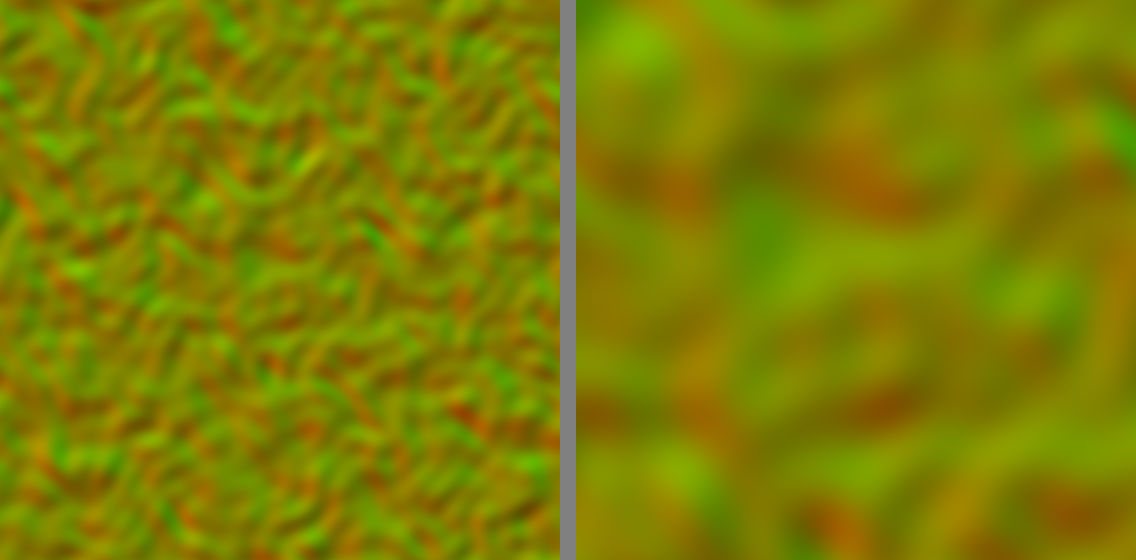
Left: the whole. Right: its middle third, enlarged.
A WebGL 1 fragment shader for this texture:

```glsl
precision highp float;
// Mottled olive, green and rust texture: the slopes of a rippled surface shown as red and green.

uniform vec2 u_resolution;

float hash(float n) {
  return fract(sin(n * 12.9898 + 4.137) * 4375.8545);
}

// Gentle bending of the plane, so that ripples curve and break up
vec2 warp(vec2 p) {
  vec2 bend = sin(p.yx * vec2(17.0, 21.0) + vec2(1.3, 4.1))
            + sin(p.yx * vec2(39.0, 33.0) + p * 14.0 + vec2(5.2, 0.7)) * 0.6;
  return p + bend * 0.008;
}

// Summed slope of many sine ripples with evenly spread directions and wavelengths
vec2 surfaceSlope(vec2 p) {
  vec2 slope = vec2(0.0);
  for (int i = 0; i < 64; i++) {
    float n = float(i);
    float angle = n * 1.7901;
    vec2 direction = vec2(cos(angle), sin(angle));
    float cycles = mix(5.5, 23.0, pow(fract(n * 0.75488 + 0.5), 1.1));
    float phase = 6.28318 * hash(n + 71.3);
    float strength = 1.15 - cycles * 0.02;

    // Each ripple swells and fades along its crest
    float along = dot(vec2(p.y, -p.x), direction);
    float swell = 1.0 + 0.7 * sin(18.0 * along + phase * 5.0);
    slope += direction * strength * swell
           * cos(6.28318 * cycles * dot(p, direction) + phase);
  }
  return slope;
}

void main() {
  vec2 p = gl_FragCoord.xy / min(u_resolution.x, u_resolution.y);
  vec2 slope = surfaceSlope(warp(p));

  // Rightward slope tints red, downward slope tints green
  vec2 tint = vec2(0.497) + slope * vec2(0.0142, -0.0158);
  gl_FragColor = vec4(clamp(tint, 0.0, 1.0), 0.0, 1.0);
}
```
